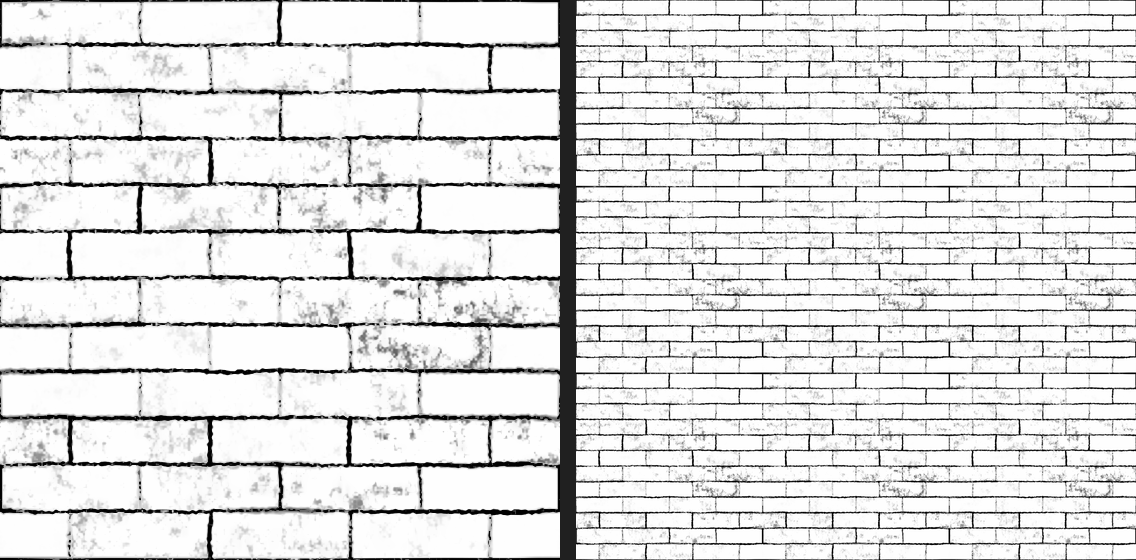
Left, the tile; right, the same tile 3 across and 3 down.
A three.js fragment shader for this texture map:

```glsl
// Worn black-and-white brick wall mask: 4 by 12 running bond with rough, broken joints and faint stains.
varying vec2 vUv;

const vec2 BRICKS = vec2(4.0, 12.0);
const float PAPER = 0.995;
const float INK = 0.008;

// Whole-number wrap, safe against rounding at exact multiples
vec2 wrap(vec2 cell, vec2 count) {
  return floor(mod(cell + 0.5, count));
}

float hash(vec2 p) {
  vec3 q = fract(p.xyx * 0.1031);
  q += dot(q, q.yzx + 33.33);
  return fract((q.x + q.y) * q.z);
}

// Value noise that wraps after a whole number of cells
float noise(vec2 uv, vec2 cells, float seed) {
  vec2 p = uv * cells;
  vec2 i = floor(p);
  vec2 f = p - i;
  f = f * f * (3.0 - 2.0 * f);
  float a = hash(wrap(i, cells) + seed);
  float b = hash(wrap(i + vec2(1.0, 0.0), cells) + seed);
  float c = hash(wrap(i + vec2(0.0, 1.0), cells) + seed);
  float d = hash(wrap(i + 1.0, cells) + seed);
  return mix(mix(a, b, f.x), mix(c, d, f.x), f.y);
}

float band(float dist, float halfWidth, float soft) {
  return 1.0 - smoothstep(halfWidth - soft, halfWidth + soft, abs(dist));
}

// Breaks a line into grains where its tone is low
float worn(float tone, float grain) {
  return smoothstep(grain - 0.35, grain + 0.35, tone);
}

// Slow bowing plus ragged edges; joints on the tile border stay centred
vec2 roughen(vec2 uv) {
  vec2 bow = vec2(noise(uv, vec2(8.0, 24.0), 11.0), noise(uv, vec2(12.0), 23.0)) - 0.5;
  vec2 ragged = vec2(noise(uv, vec2(160.0), 37.0), noise(uv, vec2(160.0), 51.0)) - 0.5;
  vec2 lift = vec2(0.0, 0.0035);
  vec2 inside = smoothstep(0.002, 0.04, 0.5 - abs(uv - 0.5));
  return uv + (bow * 0.004 + ragged * 0.0036 - lift) * inside;
}

// Horizontal joints: mostly solid, with thin stretches and grey smears
float bedJoint(vec2 p, float grain) {
  float line = floor(p.y * BRICKS.y + 0.5);
  float dist = p.y - line / BRICKS.y;
  vec2 along = vec2(p.x, (line + 0.5) / BRICKS.y);
  float weight = noise(along, vec2(10.0, 12.0), 67.0);
  float chips = noise(along, vec2(64.0, 12.0), 71.0);
  float tone = 0.35 + 0.75 * weight + 0.4 * chips;
  float ink = band(dist, mix(0.0021, 0.0042, weight), 0.0014) * worn(tone, grain);
  float smear = smoothstep(0.45, 0.8, noise(along, vec2(6.0, 12.0), 83.0));
  return max(ink, smear * 0.6 * band(dist, 0.0045, 0.0035));
}

// Vertical joints: each has its own strength, from dotted grey to heavy black
float headJoint(vec2 p, vec2 wall, float row, float grain) {
  float joint = floor(wall.x + 0.5);
  float dist = (wall.x - joint) / BRICKS.x;
  float strength = hash(wrap(vec2(joint, row), BRICKS) + 97.0);
  float heavy = smoothstep(0.65, 0.95, strength);
  float fade = noise(p, vec2(16.0, 48.0), 101.0);
  float tone = 0.12 + 0.4 * strength + 0.4 * fade + 0.5 * heavy;
  float ink = band(dist, mix(0.002, 0.004, heavy), 0.0015) * worn(tone, grain);
  float halo = band(dist, 0.0036, 0.0032) * mix(0.25, 0.55, strength) * (0.4 + 0.6 * fade);

  // Dark knots where the joint meets a bed
  float toBed = (0.5 - abs(fract(wall.y) - 0.5)) / BRICKS.y;
  float knot = band(length(vec2(dist, toBed)), 0.0062, 0.0018);
  return max(max(ink, halo), knot * worn(0.45 + 0.5 * strength, grain));
}

// Speckles and drips, differing from brick to brick
float stains(vec2 uv, vec2 wall, float row, float grain) {
  float column = floor(wall.x);
  float amount = smoothstep(0.1, 0.8, hash(wrap(vec2(column, row), BRICKS) + 131.0));
  amount *= 0.7 + 0.3 * cos(6.28319 * (uv.x - 0.8));
  vec2 local = abs(fract(wall) - 0.5);
  vec2 toEdge = (0.5 - local) / BRICKS;
  amount *= smoothstep(0.0, 0.006, min(toEdge.x, toEdge.y));

  float patches = noise(uv, vec2(28.0, 40.0), 149.0);
  float flecks = noise(uv, vec2(112.0, 96.0), 157.0);
  float drips = noise(uv, vec2(140.0, 40.0), 163.0);
  float rim = smoothstep(0.3, 0.5, local.y) * 0.1;
  float field = 0.36 * patches + 0.42 * mix(flecks, drips, 0.35) + 0.22 * grain + rim;
  float specks = smoothstep(0.58, 0.86, field + 0.04 * amount);
  float haze = smoothstep(0.5, 0.95, patches) * drips * 0.08;
  return amount * (specks * 0.62 + haze);
}

void main() {
  vec2 p = roughen(vUv);
  float grain = noise(vUv, vec2(240.0), 5.0);

  // Alternate courses shift by half a brick
  vec2 wall = p * BRICKS;
  float row = wrap(floor(wall.yy), BRICKS.yy).x;
  wall.x -= 0.5 * step(0.25, fract(0.5 * (row + 1.0)));

  float joints = max(bedJoint(p, grain), headJoint(p, wall, row, grain));
  float ink = max(joints, stains(vUv, wall, row, grain));
  gl_FragColor = vec4(vec3(mix(PAPER, INK, clamp(ink, 0.0, 1.0))), 1.0);
}
```
